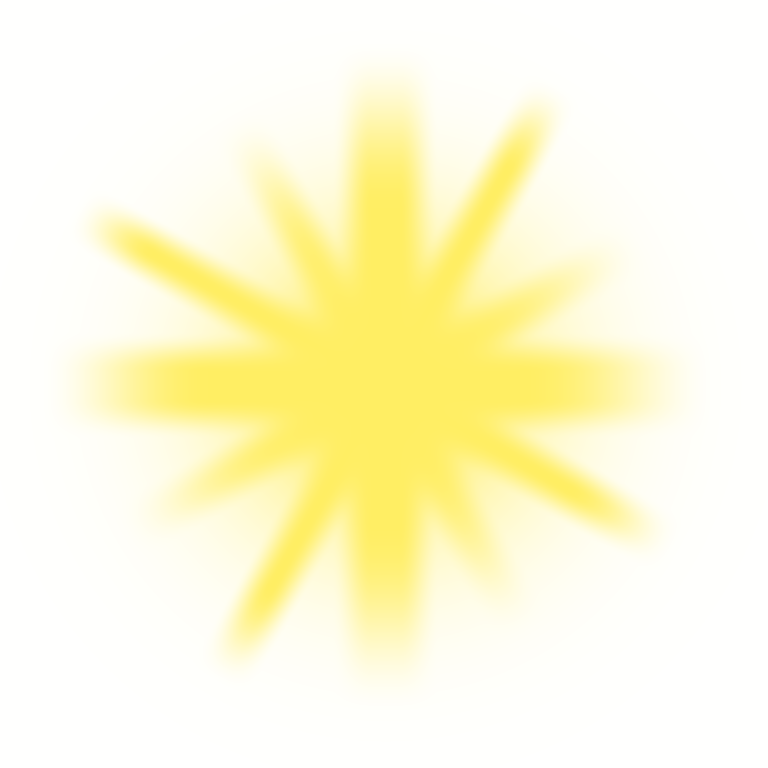
This background is drawn by a WebGL 1 fragment shader. Its source:

```glsl
precision highp float;

uniform vec2 u_resolution;

#define CENTER vec2(0.502, 0.498)
#define PAPER vec3(1.0, 1.0, 0.996)
#define YELLOW vec3(1.0, 0.933, 0.39)
#define GLOW_RADIUS 0.215
#define CORE_RADIUS 0.13
#define WIDE_EDGE vec2(0.018, 0.070)
#define THIN_EDGE vec2(0.002, 0.044)
#define WIDE_FADE vec2(0.20, 0.44)
#define LONG_FADE vec2(0.31, 0.45)
#define SHORT_FADE vec2(0.14, 0.39)
#define LEAN 0.04

const float QUARTER_TURN = 1.5707963;

// Soft bar leaving the center; edge and fade hold the start and end of each falloff.
float ray(vec2 p, float angle, vec2 edge, vec2 fade) {
  vec2 dir = vec2(cos(angle), sin(angle));
  float along = dot(p, dir);
  float across = abs(dir.x * p.y - dir.y * p.x);
  // Rays toward the upper left stay solid for longer.
  fade += vec2(LEAN, 0.4 * LEAN) * cos(angle - 1.5 * QUARTER_TURN);
  float body = 1.0 - smoothstep(edge.x, edge.y, across);
  float tip = 1.0 - smoothstep(fade.x, fade.y, along);
  return body * tip * smoothstep(-0.04, 0.04, along);
}

void main() {
  vec2 p = (gl_FragCoord.xy - CENTER * u_resolution)
         / min(u_resolution.x, u_resolution.y);
  float r = length(p);

  // Round halo and solid core
  float glow = exp(-pow(r / GLOW_RADIUS, 2.0));
  float core = exp(-pow(r / CORE_RADIUS, 4.0));
  float clear = (1.0 - glow) * (1.0 - core);

  // Wide, short and long rays, repeated every quarter turn
  for (int i = 0; i < 4; i++) {
    float turn = float(i) * QUARTER_TURN;
    clear *= 1.0 - ray(p, turn, WIDE_EDGE, WIDE_FADE);
    clear *= 1.0 - 0.85 * ray(p, turn + radians(29.5), THIN_EDGE, SHORT_FADE);
    clear *= 1.0 - ray(p, turn + radians(60.5), THIN_EDGE, LONG_FADE);
  }

  gl_FragColor = vec4(mix(YELLOW, PAPER, clear), 1.0);
}
```
